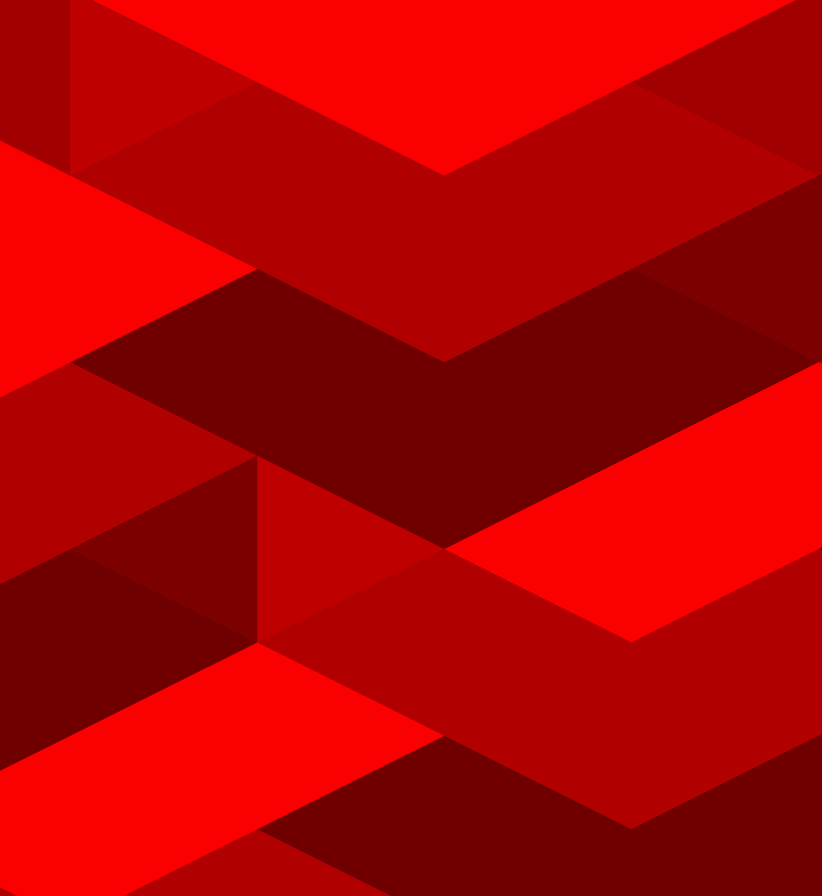
Reproduce this pattern procedurally as a Shadertoy shader.

```glsl
const float BRIGHT = 0.98;
const float LIGHT  = 0.745;
const float MID    = 0.69;
const float MUTED  = 0.635;
const float DUSK   = 0.49;
const float DARK   = 0.44;

// Tones met in turn while stepping through one period of the chevrons
const float TONES[18] = float[18](
    MID, DUSK, DARK, BRIGHT, BRIGHT, MID, MID, DARK, DARK,
    BRIGHT, MID, MID, DARK, DARK, LIGHT, MID, BRIGHT, DARK);

// Canvas point (height = 1, y down) to column and half-edge units
vec2 toLattice(vec2 p, vec2 corner, vec2 cellSize) {
    return (p - corner) / cellSize;
}

// Column and downward step of the triangle that holds q
ivec2 triangleCell(vec2 q) {
    float falling = floor(0.5 * (q.y - q.x + 1.0));
    float rising  = floor(0.5 * (q.y + q.x + 1.0));
    return ivec2(int(floor(q.x)), int(falling + rising));
}

// Each column to the right repeats its neighbour five steps lower
float chevronTone(ivec2 cell) {
    int phase = (cell.y - 5 * cell.x + 90) % 18;
    return TONES[phase];
}

// Facets along the upper border and sides that break the repeat
float borderTone(ivec2 cell, float tone) {
    bool leftSide  = cell.x == 0;
    bool rightSide = cell.x >= 4;
    if (cell.y <= 0) tone = BRIGHT;
    if (leftSide && cell.y == 2) tone = BRIGHT;
    if (leftSide && cell.y < 2) tone = MUTED;
    if (rightSide && cell.y == 1) tone = MUTED;
    if (cell.x == 5 && cell.y == 3) tone = DUSK;
    return tone;
}

float facetTone(vec2 p) {
    vec2 q = toLattice(p, vec2(-0.1302, -0.0124), vec2(0.2087, 0.1042));
    ivec2 cell = triangleCell(q);
    return borderTone(cell, chevronTone(cell));
}

void mainImage(out vec4 fragColor, in vec2 fragCoord) {
    // Average a grid of subsamples to smooth every edge
    const int GRID = 4;
    float red = 0.0;
    for (int j = 0; j < GRID; j++) {
        for (int i = 0; i < GRID; i++) {
            vec2 offset = (vec2(i, j) + 0.5) / float(GRID) - 0.5;
            vec2 p = (fragCoord + offset) / iResolution.y;
            red += facetTone(vec2(p.x, 1.0 - p.y));
        }
    }
    fragColor = vec4(red / float(GRID * GRID), 0.0, 0.0, 1.0);
}
```
